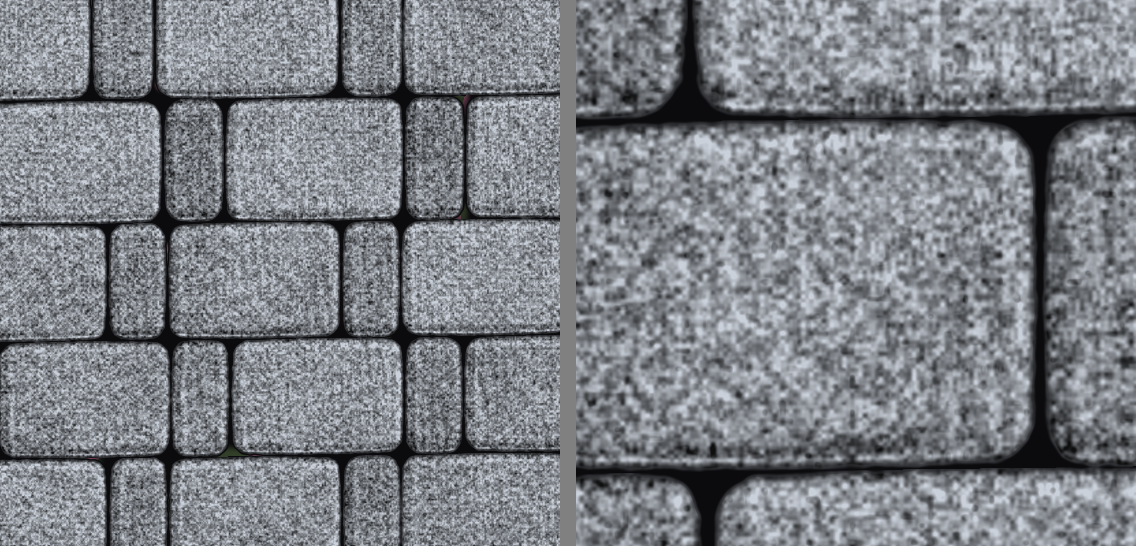
Left, the full canvas; right, a detail of the centre.
Reproduce this texture procedurally as a Shadertoy shader.

```glsl
const float LOW_ROW = 0.2145;      // row height in the lower courses
const float HIGH_ROW = 0.2265;     // row height in the upper courses
const float HIGH_START = 0.594;    // where the upper courses begin
const float PERIOD = 0.427;        // one small block plus one large block
const float PERIOD_GROWTH = 0.014; // widening per upper course
const float SMALL_SHARE = 0.255;   // small block's share of the period
const float EVEN_SHIFT = 0.680;    // small block centre, even courses
const float ODD_SHIFT = 0.795;     // small block centre, odd courses
const float TILT = 0.013;
const vec2  GAP = vec2(0.0033, 0.0022);
const float CORNER = 0.023;
const vec2  BULGE = vec2(0.0045, 0.0040);
const float GRAIN_FREQ = 235.0;
const float GRAIN_CONTRAST = 0.72;
const float STONE_GREY = 0.585;
const vec3  STONE_TINT = vec3(0.970, 1.0, 1.045);
const vec3  GAP_COLOR = vec3(0.045, 0.045, 0.055);
const vec3  SIDE_COLOR = vec3(0.23, 0.235, 0.25);
const vec3  LEAF_COLOR = vec3(0.20, 0.25, 0.16);
const vec3  PETAL_COLOR = vec3(0.50, 0.28, 0.37);

float hash(vec2 p) {
    return fract(sin(dot(p, vec2(127.1, 311.7))) * 43758.5453);
}

float noise(vec2 p) {
    vec2 i = floor(p), f = fract(p);
    f = f * f * (3.0 - 2.0 * f);
    return mix(mix(hash(i), hash(i + vec2(1, 0)), f.x),
               mix(hash(i + vec2(0, 1)), hash(i + vec2(1, 1)), f.x), f.y);
}

float roundedBox(vec2 p, vec2 halfSize, float radius) {
    vec2 q = abs(p) - halfSize + radius;
    return length(max(q, 0.0)) + min(max(q.x, q.y), 0.0) - radius;
}

// Soft line of the given width centred on a distance
float ridge(float dist, float centre, float width) {
    float t = (dist - centre) / width;
    return exp(-t * t);
}

// Finds the block around a point: local position, half cell size, id, smallness
void findBlock(vec2 uv, out vec2 p, out vec2 cellHalf, out vec2 id, out float isSmall) {
    float y = uv.y - TILT * (uv.x - 0.5);
    float rowHeight = y < HIGH_START ? LOW_ROW : HIGH_ROW;
    float v = 3.0 + (y - HIGH_START) / rowHeight;
    float row = floor(v);
    float period = PERIOD + PERIOD_GROWTH * max(row - 2.0, 0.0);
    float u = (uv.x - mix(EVEN_SHIFT, ODD_SHIFT, mod(row, 2.0))) / period + 0.5;
    float x = (fract(u) - 0.5) * period;
    float smallHalf = 0.5 * SMALL_SHARE * period;
    isSmall = step(abs(x), smallHalf);
    float largeX = x - sign(x) * 0.5 * period;
    p = vec2(mix(largeX, x, isSmall), (v - row - 0.5) * rowHeight);
    cellHalf = vec2(mix(0.5 * period - smallHalf, smallHalf, isSmall), 0.5 * rowHeight);
    id = vec2(mix(floor(u + 0.5) + 0.5, floor(u), isSmall) * 2.0, row);
}

// Fine pitted grain, centred on zero
float grain(vec2 uv) {
    float n = 0.62 * noise(uv * GRAIN_FREQ) + 0.38 * noise(uv.yx * GRAIN_FREQ * 1.7 + 31.0);
    float pits = smoothstep(0.66, 0.9, noise(uv * GRAIN_FREQ * 0.8 + 77.0));
    return (n - 0.5) * GRAIN_CONTRAST - 0.14 * pits;
}

void mainImage(out vec4 fragColor, in vec2 fragCoord) {
    vec2 uv = fragCoord / iResolution.y;
    float pixel = 1.0 / iResolution.y;
    vec2 p, cellHalf, id;
    float isSmall;
    findBlock(uv, p, cellHalf, id, isSmall);

    // Bowed outline with a little placement jitter and rough edges
    vec2 jitter = vec2(hash(id + 3.1), hash(id + 8.7)) - 0.5;
    p -= jitter * 0.003;
    vec2 bow = p / cellHalf;
    vec2 halfSize = cellHalf - GAP - BULGE * bow.yx * bow.yx;
    float radius = CORNER * mix(0.8, 1.2, hash(id + 5.3));
    float rough = (noise(uv * 120.0) - 0.5) * 0.0022;
    float dist = roundedBox(p, halfSize, radius) + rough;
    float inside = -dist;

    // Worn face: block tone, mottling and grain
    float speck = grain(uv);
    float tone = STONE_GREY + 0.06 * (hash(id) - 0.5) - 0.055 * isSmall;
    tone += 0.07 * (noise(uv * 11.0) - 0.5) + 0.06 * (noise(uv * 38.0) - 0.5);
    tone += speck;

    // Bevels: shaded below and left, lit ridges above and right
    vec2 lower = p + halfSize + rough, upper = halfSize - p + rough;
    tone -= 0.17 * (1.0 - smoothstep(0.010, 0.021, lower.y));
    tone -= 0.09 * (1.0 - smoothstep(0.012, 0.020, lower.x));
    tone -= 0.10 * (1.0 - smoothstep(0.003, 0.010, upper.y));
    tone += 0.08 * ridge(lower.x, 0.021, 0.005);
    tone += 0.10 * ridge(upper.y, 0.013, 0.005);
    tone += 0.10 * ridge(upper.x, 0.008, 0.005);
    tone += 0.20 * ridge(lower.y, 0.004, 0.0022) * (0.5 + noise(uv * 90.0));
    tone *= mix(0.55, 1.0, smoothstep(0.0, 0.004, inside));
    vec3 stone = clamp(tone, 0.06, 0.82) * STONE_TINT;

    // Joints: dark depth, dim stone sides and rare bits of plants
    float debris = smoothstep(0.80, 0.9, noise(uv * 13.0 + 4.0));
    vec3 plant = mix(LEAF_COLOR, PETAL_COLOR, step(0.6, noise(uv * 30.0)));
    vec3 joint = mix(GAP_COLOR, plant, debris * smoothstep(0.003, 0.006, dist));
    float side = 1.0 - smoothstep(0.0005, 0.0028, dist);
    joint = mix(joint, SIDE_COLOR * (1.0 + speck), side * 0.8);

    float cover = smoothstep(-pixel, pixel, inside);
    fragColor = vec4(mix(joint, stone, cover), 1.0);
}
```
